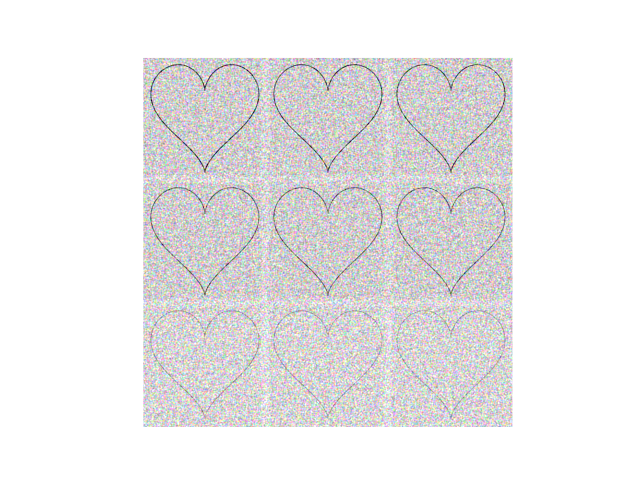
Give the GLSL for this pattern, as a WebGL 2 fragment shader.

```glsl
#version 300 es
precision highp float;
// Three by three outlined hearts on a speckled pastel square, fading row by row, with a white margin.

uniform vec2 u_resolution;
out vec4 outColor;

const float TILES = 3.0;
const float GRAINS = 200.0;                     // finest speckles across the square
const float SQUARE_SIZE = 0.769;                // in canvas heights
const vec2 SQUARE_OFFSET = vec2(0.0165, -0.005);
const vec3 MARGIN_COLOR = vec3(1.0);
const vec3 PAPER_COLOR = vec3(0.81, 0.797, 0.803);
const vec3 SPECKLE_AMOUNT = vec3(0.29, 0.25, 0.29);
const vec3 INK_COLOR = vec3(0.17, 0.17, 0.19);

// Random unit gradient on a lattice that wraps after period cells
vec2 latticeGradient(vec2 cell, float period, float seed) {
    vec3 q = fract(vec3(mod(cell, period), seed).xyx * vec3(0.1031, 0.1030, 0.0973) + seed * 0.137);
    q += dot(q, q.yzx + 33.33);
    float angle = 6.28318 * fract((q.x + q.y) * q.z);
    return vec2(cos(angle), sin(angle));
}

float gradientNoise(vec2 p, float period, float seed) {
    vec2 i = floor(p);
    vec2 f = p - i;
    vec2 w = f * f * f * (f * (f * 6.0 - 15.0) + 10.0);
    vec2 e = vec2(1.0, 0.0);
    float a = dot(latticeGradient(i, period, seed), f);
    float b = dot(latticeGradient(i + e.xy, period, seed), f - e.xy);
    float c = dot(latticeGradient(i + e.yx, period, seed), f - e.yx);
    float d = dot(latticeGradient(i + e.xx, period, seed), f - e.xx);
    return mix(mix(a, b, w.x), mix(c, d, w.x), w.y);
}

// Two layers half a cell apart, so the lattice points do not show
float grain(vec2 uv, float period, float seed) {
    vec2 p = uv * period;
    return gradientNoise(p, period, seed) + gradientNoise(p + 0.5, period, seed + 5.3);
}

// Octaves weighted by frequency, close to white noise
float whiteGrain(vec2 uv, float period, float seed) {
    float sum = 0.0;
    float weight = 1.0;
    for (int i = 0; i < 3; i++) {
        sum += weight * grain(uv, period, seed + 11.0 * float(i));
        weight *= 0.5;
        period *= 0.5;
    }
    return sum;
}

float segmentDistance(vec2 p, vec2 a, vec2 b) {
    vec2 ab = b - a;
    float h = clamp(dot(p - a, ab) / dot(ab, ab), 0.0, 1.0);
    return length(p - a - ab * h);
}

// Right half of the heart curve, t from 0 (cleft) to pi (tip)
vec2 heartPoint(float t, vec2 scale) {
    float s = sin(t);
    float y = 13.0 * cos(t) - 5.0 * cos(2.0 * t) - 2.0 * cos(3.0 * t) - cos(4.0 * t);
    return scale * vec2(16.0 * s * s * s, y);
}

float heartDistance(vec2 p, vec2 scale) {
    const int STEPS = 40;
    p.x = abs(p.x);
    float nearest = 1e3;
    vec2 a = heartPoint(0.0, scale);
    for (int i = 1; i <= STEPS; i++) {
        vec2 b = heartPoint(3.14159 * float(i) / float(STEPS), scale);
        nearest = min(nearest, segmentDistance(p, a, b));
        a = b;
    }
    return nearest;
}

// Antialiased coverage of a thin stroke
float stroke(float dist, float halfWidth, float pixel) {
    return clamp((halfWidth - dist) / pixel + 0.5, 0.0, 1.0);
}

// Pale bands along the inner tile borders
float innerBand(float x) {
    return 1.0 - smoothstep(0.01, 0.05, min(abs(x - 0.99), abs(x - 1.99)));
}

void main() {
    vec2 centered = (gl_FragCoord.xy - 0.5 * u_resolution) / u_resolution.y;
    vec2 uv = (centered - SQUARE_OFFSET) / SQUARE_SIZE + 0.5;
    float pixel = 1.0 / (u_resolution.y * SQUARE_SIZE);
    vec2 grid = uv * TILES;
    vec2 tile = clamp(floor(grid), 0.0, TILES - 1.0);

    // Paper, paler in the bottom row and along the bands
    float bottomRow = 1.0 - smoothstep(0.85, 1.1, grid.y);
    float band = max(innerBand(grid.x), innerBand(TILES - grid.y));
    vec3 color = PAPER_COLOR + 0.03 * bottomRow + 0.045 * band;

    // Heart outline, fainter in each lower row and unevenly inked
    float dist = heartDistance(grid - tile - vec2(0.5, 0.585), vec2(0.0275, 0.0302));
    float strength = tile.y > 1.5 ? 0.82 : (tile.y > 0.5 ? 0.62 : 0.3);
    strength *= (1.0 - 0.04 * tile.x) * (1.0 + 0.4 * grain(uv, 80.0, 9.0));
    color = mix(color, INK_COLOR, clamp(strength, 0.0, 1.0) * stroke(dist, 0.0042, pixel * TILES));

    // Coloured speckle over paper and ink
    color += SPECKLE_AMOUNT * vec3(whiteGrain(uv, GRAINS, 1.0), whiteGrain(uv, GRAINS, 2.3), whiteGrain(uv, GRAINS, 3.7));

    // White margin around the square
    vec2 edge = abs(uv - 0.5) - 0.5;
    float inside = 1.0 - smoothstep(-0.5 * pixel, 0.5 * pixel, max(edge.x, edge.y));
    outColor = vec4(mix(MARGIN_COLOR, clamp(color, 0.0, 1.0), inside), 1.0);
}
```
